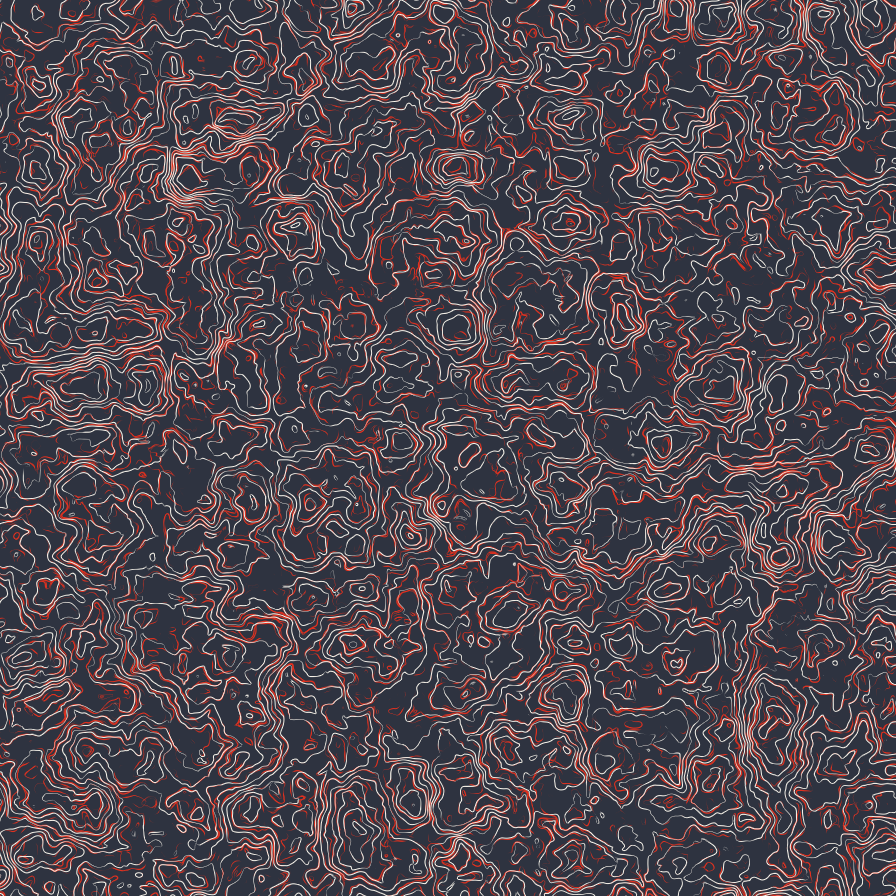
Reproduce this pattern procedurally as a WebGL 1 fragment shader.

```glsl
precision highp float;
// Fine contour lines of a layered value-noise terrain on dark slate.
// Pale hairlines follow the height levels and fade on flat ground; thin red
// strands trace the same levels through disturbed copies of the terrain.

uniform vec2 u_resolution;

const vec3 SLATE = vec3(0.180, 0.200, 0.250);
const vec3 IVORY = vec3(0.960, 0.945, 0.910);
const vec3 RED = vec3(0.880, 0.190, 0.120);

const float BASE_CELLS = 17.0;     // terrain cells across the canvas
const float LEVEL_STEP = 0.112;    // height between two contours
const float SLOPE_STEP = 0.0004;   // offset for finite differences

float hash(vec2 p) {
  vec3 q = fract(p.xyx * 0.1031);
  q += dot(q, q.yzx + 33.33);
  return fract((q.x + q.y) * q.z);
}

float valueNoise(vec2 p) {
  vec2 cell = floor(p);
  vec2 f = fract(p);
  vec2 u = f * f * (3.0 - 2.0 * f);
  float low = mix(hash(cell), hash(cell + vec2(1.0, 0.0)), u.x);
  float high = mix(hash(cell + vec2(0.0, 1.0)), hash(cell + vec2(1.0, 1.0)), u.x);
  return mix(low, high, u.y);
}

// Bends neighbouring lines together, so that bundles stay parallel
vec2 wobble(vec2 p, float cells, float amount) {
  vec2 q = p * cells;
  return amount * (vec2(valueNoise(q + 3.7), valueNoise(q + 91.2)) - 0.5);
}

// Terrain height, measured in contour levels
float terrain(vec2 p) {
  float height = 0.0;
  float amplitude = 1.0;
  vec2 q = (p + wobble(p, 62.0, 0.014)) * BASE_CELLS + 7.3;
  for (int i = 0; i < 4; i++) {
    height += amplitude * valueNoise(q);
    amplitude *= 0.38;
    q = q * 2.0 + 19.7;
  }
  return height / LEVEL_STEP;
}

// Small disturbance that pushes a red strand off the pale line
float disturbance(vec2 p, float seed) {
  return 1.2 * (valueNoise(p * 58.0 + seed) - 0.5);
}

// Approximate distance to the nearest integer level
float levelDistance(float height, vec2 slope) {
  return abs(fract(height + 0.5) - 0.5) / max(length(slope), 0.001);
}

// Box-filtered coverage of a line that may be thinner than a pixel
float lineCoverage(float dist, float halfWidth, float pixel) {
  float outer = clamp(0.5 + (halfWidth - dist) / pixel, 0.0, 1.0);
  float inner = clamp(0.5 - (halfWidth + dist) / pixel, 0.0, 1.0);
  return outer - inner;
}

// Line strength along one level: short swells broken by gaps
float strokeStrength(vec2 p, float level, float seed, float threshold) {
  vec2 shift = vec2(level * 17.3, level * 5.9) + seed;
  float swell = 0.55 * valueNoise(p * 32.0 + shift)
              + 0.45 * valueNoise(p * 105.0 + shift);
  return smoothstep(threshold, threshold + 0.28, swell);
}

void main() {
  float pixel = 1.0 / min(u_resolution.x, u_resolution.y);
  vec2 p = gl_FragCoord.xy * pixel;
  vec2 px = p + vec2(SLOPE_STEP, 0.0);
  vec2 py = p + vec2(0.0, SLOPE_STEP);

  float height = terrain(p);
  vec2 slope = (vec2(terrain(px), terrain(py)) - height) / SLOPE_STEP;
  float steepness = smoothstep(12.0, 75.0, length(slope));
  vec3 color = SLATE;

  // Red strands, tapered and partly hidden
  for (int i = 0; i < 3; i++) {
    float seed = 31.0 + 47.0 * float(i);
    float offset = disturbance(p, seed);
    vec2 offsetSlope = vec2(disturbance(px, seed), disturbance(py, seed)) - offset;
    float strandHeight = height + offset;
    float dist = levelDistance(strandHeight, slope + offsetSlope / SLOPE_STEP);
    float level = floor(strandHeight + 0.5);
    float strength = strokeStrength(p, level, seed, 0.49);
    float halfWidth = 0.00072 * strength * mix(0.35, 1.0, steepness);
    color = mix(color, RED, lineCoverage(dist, halfWidth, pixel));
  }

  // Pale contours, thin and broken on flat ground
  float level = floor(height + 0.5);
  float gaps = strokeStrength(p, level, 3.0, 0.26);
  float strength = mix(gaps * 0.3, mix(0.4, 1.0, gaps), steepness);
  float pale = lineCoverage(levelDistance(height, slope), 0.00058 * strength, pixel);
  color = mix(color, IVORY, pale);

  gl_FragColor = vec4(color, 1.0);
}
```
